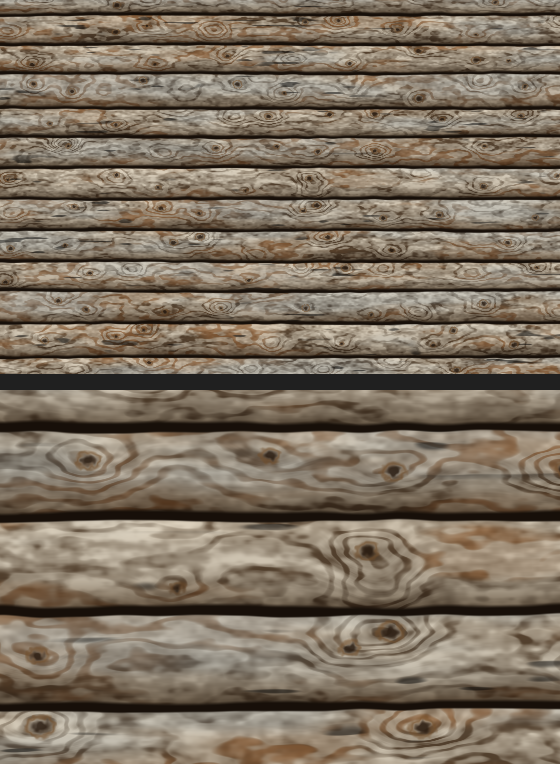
Top, the full canvas; bottom, a detail of the centre.
A Shadertoy shader for this texture:

```glsl
// Wall of stacked weathered logs: dark seams, wavy grain, warm stains and knots.

float hash(vec2 p) {
    vec3 q = fract(p.xyx * 0.1031);
    q += dot(q, q.yzx + 33.33);
    return fract((q.x + q.y) * q.z);
}

float noise(vec2 p) {
    vec2 i = floor(p), f = fract(p);
    f = f * f * (3.0 - 2.0 * f);
    return mix(mix(hash(i), hash(i + vec2(1, 0)), f.x),
               mix(hash(i + vec2(0, 1)), hash(i + vec2(1, 1)), f.x), f.y);
}

float fbm(vec2 p) {
    float sum = 0.0, amp = 0.5;
    for (int i = 0; i < 4; i++) {
        sum += amp * noise(p);
        p = p * 2.03 + 17.3;
        amp *= 0.5;
    }
    return sum / 0.9375;
}

// Height of the seam below log k, in log units, slightly uneven along x
float seam(float k, float x) {
    return k + 0.16 * (hash(vec2(k + 40.0, 7.0)) - 0.5)
             + 0.05 * (noise(vec2(x * 3.0, k * 9.0 + 60.0)) - 0.5)
             + 0.03 * (noise(vec2(x * 28.0, k * 5.0 + 90.0)) - 0.5);
}

void mainImage(out vec4 fragColor, in vec2 fragCoord) {
    vec2 p = fragCoord / iResolution.y;
    float logHeight = 0.0831;
    float pixel = 1.0 / (iResolution.y * logHeight);

    // Log index and position t across the log, 0 at its lower seam
    float v = (p.y - 0.051) / logHeight;
    float row = floor(v);
    row += step(seam(row + 1.0, p.x), v) - step(v, seam(row, p.x));
    float low = seam(row, p.x), high = seam(row + 1.0, p.x);
    float t = (v - low) / (high - low);
    float seed = row + 30.0;
    vec2 g = vec2(p.x + hash(vec2(seed, 3.0)) * 20.0, t + seed * 5.0);

    // Knots: dark cores with rims, each bending the grain around it
    float bend = 0.0, core = 0.0, rim = 0.0, halo = 0.0;
    for (int k = 0; k < 9; k++) {
        vec2 id = vec2(float(k) + 5.0, seed);
        float size = mix(0.0025, 0.0065, hash(id + 31.0)) * step(0.35, hash(id + 71.0));
        vec2 center = vec2((float(k) + hash(id)) / 6.0, mix(0.25, 0.85, hash(id + 13.0)));
        vec2 d = vec2(p.x - center.x, (t - center.y) * logHeight);
        float r = length(d * vec2(0.8, 1.0)) + 0.003 * (noise(d * 300.0 + id) - 0.5);
        float near = exp(-dot(d * vec2(28.0, 48.0), d * vec2(28.0, 48.0)));
        bend += near * (0.5 + hash(id + 53.0));
        halo += near * step(0.001, size);
        core += step(0.001, size) * (1.0 - smoothstep(size * 0.4, size + 0.002, r));
        rim += step(0.001, size) * (1.0 - smoothstep(0.0, 0.003, abs(r - size * 1.5)));
    }

    // Grain: long fibres, ragged contour lines and fine scratches
    float warp = fbm(g * vec2(9.0, 2.0));
    float ragged = noise(g * vec2(45.0, 9.0));
    float contour = 0.5 + 0.5 * sin(11.0 * t + 24.0 * warp + 13.0 * bend + 2.6 * ragged);
    contour = smoothstep(0.45, 1.0, contour);
    float fibre = fbm(g * vec2(13.0, 7.0) + vec2(0.0, bend * 2.0));
    float scratch = noise(g * vec2(70.0, 15.0));
    float fleck = noise(g * vec2(150.0, 20.0) + 8.0);
    float patches = fbm(g * vec2(3.5, 1.5) + 50.0);

    // Tone mapped from brown wood to bleached surface
    float tone = 0.72 + 0.9 * (fibre - 0.5) + 0.38 * (scratch - 0.5) + 0.25 * (fleck - 0.5)
               + 0.5 * (patches - 0.5) - 0.36 * contour - 0.12 * halo
               + 0.14 * (hash(vec2(seed, 19.0)) - 0.5);
    vec3 color = mix(vec3(0.31, 0.24, 0.17), vec3(0.57, 0.52, 0.45), smoothstep(0.0, 0.55, tone));
    color = mix(color, vec3(0.78, 0.74, 0.67), smoothstep(0.45, 1.1, tone));

    // Orange stains along the grain and grey weathering on some logs
    float stain = smoothstep(0.42, 0.72, fbm(g * vec2(6.0, 2.5) + 80.0));
    color = mix(color, vec3(0.56, 0.37, 0.21), stain * (0.15 + 0.45 * contour));
    float weathered = smoothstep(0.4, 0.75, patches + 0.3 * (hash(vec2(seed, 23.0)) - 0.4));
    color = mix(color, vec3(0.52, 0.53, 0.52) * (0.6 + 0.6 * tone), 0.5 * weathered * smoothstep(0.1, 0.5, t));

    // Dark drying cracks and knots
    float crack = smoothstep(0.77, 0.9, noise(g * vec2(17.0, 11.0) + 140.0));
    color *= 1.0 - 0.5 * crack * smoothstep(0.5, 0.7, noise(g * vec2(5.0, 3.0) + 200.0));
    color = mix(color, vec3(0.42, 0.29, 0.16), 0.6 * min(rim, 1.0));
    color = mix(color, vec3(0.15, 0.10, 0.06), 0.85 * min(core, 1.0));

    // Round shading: lit from above, warm shadow below, black seam
    float light = smoothstep(-0.12, 0.5, t);
    color *= mix(vec3(0.48, 0.42, 0.35), vec3(1.03), light);
    color *= 1.0 + 0.07 * smoothstep(0.6, 0.9, t) - 0.2 * smoothstep(0.93, 1.0, t);
    float gap = min(t, (1.0 - t) * 2.0) * (high - low);
    float seamWidth = 0.035 + 0.035 * noise(vec2(p.x * 12.0, seed));
    color = mix(vec3(0.09, 0.06, 0.035), color, smoothstep(seamWidth - pixel, seamWidth + pixel + 0.03, gap));

    fragColor = vec4(clamp(color, 0.0, 1.0), 1.0);
}
```
